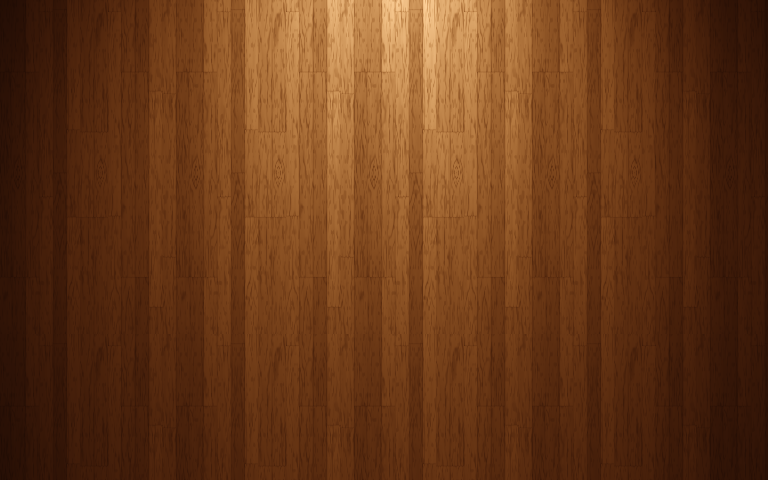
Give the GLSL for this texture, as a Shadertoy shader.

```glsl
// Vertical wooden planks with fine grain and knots, lit by a warm lamp at the top.

// Lengths are in canvas heights; depth runs downward from the top edge.
const int PLANKS = 13;
const float PLANK_WIDTH = 0.02853;
const float FIRST_EDGE = -0.062;
const float REPEAT_HEIGHT = 0.696;
const float SEAM_WIDTH = 0.0006;
const float SEAM_DARKNESS = 0.15;
const float JOINT_DARKNESS = 0.07;
const float RING_DARKNESS = 0.15;
const float KNOT_DARKNESS = 0.20;
const float FLECK_DARKNESS = 0.10;
const float FIBRE_CONTRAST = 0.06;
const float TONE_CONTRAST = 0.72;
const float LAMP_X = 0.012;
const float LAMP_LEVEL = 0.61;
const float AMBIENT_LEVEL = 0.285;

// Tone and the two end joints of each plank in the repeating group.
const float TONE[13] = float[13](0.86, 0.85, 0.99, 1.06, 0.84, 1.08, 1.05,
                                 1.00, 1.08, 0.94, 0.86, 1.08, 1.04);
const float JOINT_A[13] = float[13](0.15, 0.15, 0.15, 0.41, 0.02, 0.27, 0.275,
                                    0.275, 0.45, 0.15, 0.15, 0.19, 0.195);
const float JOINT_B[13] = float[13](0.578, 0.578, 0.578, 0.72, 0.36, 0.453, 0.453,
                                    0.453, 0.72, 0.578, 0.578, 0.64, 0.536);

float hash(vec2 p) {
    vec3 q = fract(vec3(p.xyx) * 0.1031);
    q += dot(q, q.yzx + 33.33);
    return fract((q.x + q.y) * q.z);
}

float noise(vec2 p) {
    vec2 cell = floor(p);
    vec2 f = fract(p);
    f = f * f * (3.0 - 2.0 * f);
    float low = mix(hash(cell), hash(cell + vec2(1, 0)), f.x);
    float high = mix(hash(cell + vec2(0, 1)), hash(cell + vec2(1, 1)), f.x);
    return mix(low, high, f.y);
}

// Bend the rings into nested pointed ovals; the second part is the knot's strength.
vec2 addKnot(vec2 rings, vec2 q, float depth, float size) {
    vec2 e = abs(vec2((q.x - 0.45) * 1.7, (q.y - depth) / size));
    float weight = exp(-dot(e, e) * 1.5);
    float oval = mix(length(e), e.x + e.y, 0.5);
    return vec2(mix(rings.x, oval * 1.2, weight), max(rings.y, weight));
}

// Growth rings: x spans one plank, y is depth.
vec2 ringField(vec2 q, int plank, float seed) {
    float center = 0.3 + 0.4 * hash(vec2(seed, 7.0));
    float bend = noise(vec2(q.x * 1.4 + seed * 5.0, q.y * 9.0 + seed));
    float ripple = noise(vec2(q.x * 5.0 + seed, q.y * 60.0)) - 0.5;
    vec2 rings = vec2(abs(q.x - center) * 1.1 + bend * 1.1, 0.0);
    if (plank == 1) rings = addKnot(rings, q, 0.36, 0.06);
    if (plank == 7) {
        rings = addKnot(rings, q, 0.36, 0.05);
        rings = addKnot(rings, q, 0.71, 0.022);
    }
    rings.x += ripple * 0.15;
    return rings;
}

float woodLevel(vec2 p, float pixel) {
    float column = (p.x - FIRST_EDGE) / PLANK_WIDTH;
    int plank = int(mod(floor(column), float(PLANKS)));
    float u = fract(column);

    // Split each plank at its two joints.
    float y = mod(p.y - JOINT_A[plank], REPEAT_HEIGHT);
    float split = mod(JOINT_B[plank] - JOINT_A[plank], REPEAT_HEIGHT);
    float piece = step(split, y);
    float seed = float(plank) * 3.0 + piece * 47.0 + 2.0;
    float level = mix(1.0, TONE[plank], TONE_CONTRAST);
    level *= mix(0.965, 1.035, hash(vec2(seed, 3.0)));

    // Thin broken rings, soft fibres and sparse dark flecks.
    vec2 q = vec2(u, mod(p.y, REPEAT_HEIGHT));
    vec2 rings = ringField(q, plank, seed);
    float wave = pow(0.5 + 0.5 * cos(rings.x * 18.0), 5.0);
    float presence = noise(vec2(u * 3.0 + seed, q.y * 26.0));
    float strength = smoothstep(0.15, 0.85, presence);
    level *= 1.0 - wave * mix(RING_DARKNESS * strength, KNOT_DARKNESS, rings.y);
    float fibre = noise(vec2(u * 6.0 + seed * 11.0, q.y * 24.0));
    level *= 1.0 + FIBRE_CONTRAST * (fibre - 0.4);
    float fleck = noise(vec2(u * 12.0 + seed * 17.0, q.y * 95.0));
    level *= 1.0 - FLECK_DARKNESS * smoothstep(0.55, 0.9, fleck);

    // Dark seams of uneven strength and faint end joints.
    float sideDistance = min(u, 1.0 - u) * PLANK_WIDTH;
    float endDistance = min(min(y, REPEAT_HEIGHT - y), abs(y - split));
    float soft = SEAM_WIDTH + pixel;
    float side = mod(floor(column + 0.5), float(PLANKS));
    float seam = SEAM_DARKNESS * mix(0.2, 1.0, hash(vec2(side, 19.0)));
    seam *= 0.5 + 0.5 * noise(vec2(side * 7.0, q.y * 30.0));
    level *= 1.0 - seam * (1.0 - smoothstep(0.0, soft, sideDistance));
    level *= 1.0 - JOINT_DARKNESS * (1.0 - smoothstep(0.0, soft, endDistance));
    return level;
}

// Lamp cone widens as it falls; a broad ambient light fills the rest.
float lightLevel(vec2 p) {
    float side = p.x - LAMP_X;
    float spread = side / (0.46 + 0.55 * p.y);
    float fall = 1.1 * p.y + 0.9 * p.y * p.y;
    float lamp = LAMP_LEVEL * exp(-fall - spread * spread);
    float ambient = AMBIENT_LEVEL * exp(-1.3 * side * side);
    return lamp + ambient;
}

// Deep red-brown in shadow, honey in light.
vec3 woodColor(float red) {
    return red * vec3(1.0, 0.305 + 0.52 * red, 0.11 + 0.50 * red * red);
}

void mainImage(out vec4 fragColor, in vec2 fragCoord) {
    vec2 p = vec2(fragCoord.x - 0.5 * iResolution.x, iResolution.y - fragCoord.y) / iResolution.y;
    float red = lightLevel(p) * woodLevel(p, 1.0 / iResolution.y) * 1.03;
    fragColor = vec4(woodColor(clamp(red, 0.0, 1.0)), 1.0);
}
```
